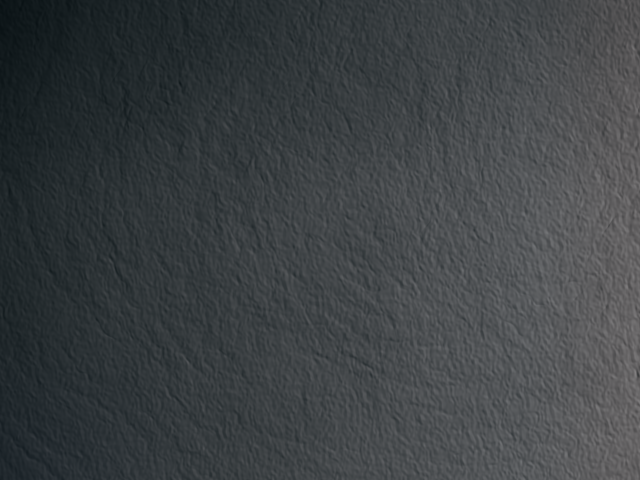
Write a WebGL 2 fragment shader that draws this texture.

```glsl
#version 300 es
precision highp float;

#define GRAIN_SCALE vec2(128.0, 92.0)
#define GRAIN_HEIGHT 0.85
#define CREASE_DEPTH 0.9
#define CREASE_WIDTH 0.13
#define RELIEF 0.42
#define LIGHT_DIR vec2(0.86, 0.51)
#define SAMPLE_STEP 0.0016
#define FOLD_CENTER vec2(0.92, 0.85)
#define BASE_LEVEL 0.163
#define SIDE_LIGHT 0.221
#define TOP_SHADE 0.07

uniform vec2 u_resolution;
out vec4 fragColor;

// Integer hash giving a vector in [-1, 1]
vec2 hashGradient(ivec2 cell) {
    uvec2 v = uvec2(cell) * 1664525u + 1013904223u;
    v.x += v.y * 1664525u;
    v.y += v.x * 1664525u;
    v ^= v >> 16u;
    v.x += v.y * 1664525u;
    v.y += v.x * 1664525u;
    v ^= v >> 16u;
    return vec2(v & 0xffffu) / 32767.5 - 1.0;
}

float gradientNoise(vec2 p) {
    vec2 base = floor(p);
    vec2 f = p - base;
    ivec2 c = ivec2(base);
    vec2 w = f * f * f * (f * (f * 6.0 - 15.0) + 10.0);
    float a = dot(hashGradient(c), f);
    float b = dot(hashGradient(c + ivec2(1, 0)), f - vec2(1.0, 0.0));
    float d = dot(hashGradient(c + ivec2(0, 1)), f - vec2(0.0, 1.0));
    float e = dot(hashGradient(c + ivec2(1, 1)), f - vec2(1.0, 1.0));
    return mix(mix(a, b, w.x), mix(d, e, w.x), w.y);
}

// Rounded valleys along the zero contours of stretched noise
float creases(vec2 q) {
    float offset = gradientNoise(q) / CREASE_WIDTH;
    float line = 1.0 / (1.0 + offset * offset);
    float patches = smoothstep(-0.4, 0.3, gradientNoise(q * 0.6 + 31.7));
    return line * patches;
}

// Coordinates across and along a straight fold direction
vec2 foldAxes(vec2 p, vec2 along) {
    return vec2(dot(p, vec2(along.y, -along.x)), dot(p, along));
}

float leatherHeight(vec2 p) {
    // Irregular drift of the folds
    vec2 bend = vec2(gradientNoise(p * 4.0 + 7.3), gradientNoise(p * 4.0 + 19.1));
    vec2 jitter = vec2(gradientNoise(p * 38.0 + 3.1), gradientNoise(p * 38.0 + 11.9));
    vec2 q = p + 0.06 * bend + 0.013 * jitter;

    // Broad arcs sweeping round the upper right
    vec2 d = q - FOLD_CENTER;
    float radius = length(d);
    float arc = atan(d.x, -d.y);
    float folds = creases(vec2(radius * 23.0, arc * 5.0)) * smoothstep(0.3, 0.55, radius);

    // Steep straight creases, leaning right above and left in the middle
    float upper = smoothstep(0.3, 0.7, p.y);
    float middle = exp(-6.0 * dot(p - vec2(0.65, 0.5), p - vec2(0.65, 0.5)));
    folds += upper * creases(foldAxes(q, vec2(0.45, 0.89)) * vec2(24.0, 7.0) + 5.4);
    folds += 0.8 * middle * creases(foldAxes(q, vec2(-0.37, 0.93)) * vec2(28.0, 10.0) + 13.8);
    folds += 0.6 * creases(foldAxes(q, vec2(-0.6, 0.8)) * vec2(25.0, 12.0) + 43.2);

    // Fine pebbles, slightly longer than wide, over soft swells
    vec2 g = foldAxes(p + 0.012 * bend + 0.005 * jitter, vec2(-0.2, 0.98));
    float pebble = gradientNoise(g * GRAIN_SCALE);
    pebble += 0.5 * gradientNoise(g * GRAIN_SCALE * 0.53 + 23.6);
    float swell = 0.6 * gradientNoise(q * vec2(30.0, 22.0) + 61.3);
    return GRAIN_HEIGHT * pebble + swell - CREASE_DEPTH * folds;
}

void main() {
    vec2 uv = gl_FragCoord.xy / u_resolution;
    vec2 p = gl_FragCoord.xy / u_resolution.y;

    // Side light fading to the left and the top
    float level = BASE_LEVEL + SIDE_LIGHT * uv.x;
    level -= TOP_SHADE * smoothstep(0.5, 1.05, uv.y);
    level -= 0.012 * smoothstep(0.2, 0.0, uv.x);

    // Relief from the slope towards the light
    vec2 stepToLight = LIGHT_DIR * SAMPLE_STEP;
    float nearSide = leatherHeight(p + stepToLight);
    float farSide = leatherHeight(p - stepToLight);
    float tone = 1.02 + RELIEF * (farSide - nearSide);
    tone += 0.015 * (farSide + nearSide) + 0.08 * gradientNoise(p * 5.0 + 2.7);
    level *= tone;

    // Cool shadows, neutral to warm highlights
    float warmth = smoothstep(0.1, 0.38, level);
    vec3 tint = mix(vec3(-0.032, 0.0, 0.011), vec3(-0.009, 0.0, 0.01), warmth);
    tint += vec3(0.016, 0.0, -0.006) * smoothstep(0.8, 1.0, uv.x);
    tint.b += 0.009 * smoothstep(0.4, 0.0, uv.x) * smoothstep(0.4, 0.0, uv.y);
    fragColor = vec4(clamp(level + tint, 0.0, 1.0), 1.0);
}
```
